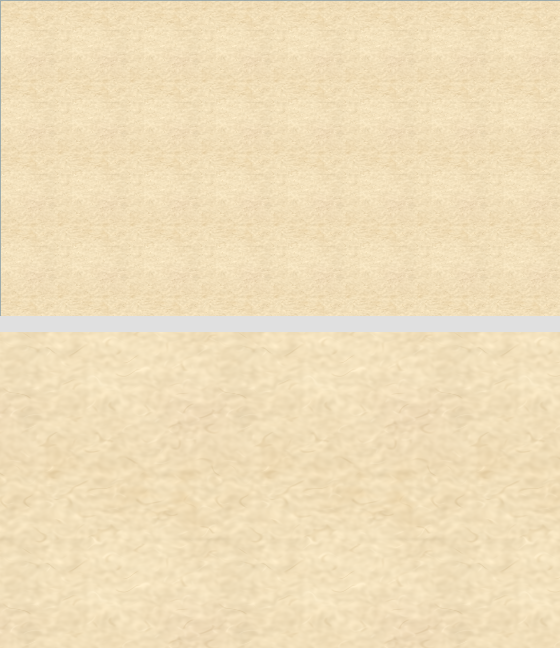
Top: the whole. Bottom: its middle third, enlarged.
Write a Shadertoy shader that draws this texture.

```glsl
const vec3 CREAM = vec3(0.964, 0.898, 0.758);
const vec3 TAN = vec3(0.914, 0.830, 0.676);
const vec3 OCHRE = vec3(0.910, 0.800, 0.605);
const vec3 ROSE = vec3(0.930, 0.842, 0.718);
const vec3 EDGE_BLUE = vec3(0.50, 0.60, 0.65);
const float TILE_SIZE = 0.2276;   // fraction of canvas height
const float EDGE_WIDTH = 0.0023;

vec2 gradientAt(vec2 cell, float seed) {
    vec3 p = fract(vec3(cell.xyx + seed) * vec3(0.1031, 0.1030, 0.0973));
    p += dot(p, p.yzx + 33.33);
    float angle = 6.28318 * fract((p.x + p.y) * p.z);
    return vec2(cos(angle), sin(angle));
}

// Gradient noise that wraps over one tile
float tileNoise(vec2 uv, vec2 period, float seed) {
    vec2 p = uv * period;
    vec2 i = floor(p), f = fract(p);
    vec2 u = f * f * f * (f * (f * 6.0 - 15.0) + 10.0);
    vec2 o = vec2(0.0, 1.0);
    float a = dot(gradientAt(mod(i, period), seed), f);
    float b = dot(gradientAt(mod(i + o.yx, period), seed), f - o.yx);
    float c = dot(gradientAt(mod(i + o.xy, period), seed), f - o.xy);
    float d = dot(gradientAt(mod(i + o.yy, period), seed), f - o.yy);
    return mix(mix(a, b, u.x), mix(c, d, u.x), u.y);
}

float tileFbm(vec2 uv, vec2 period, float seed) {
    float sum = 0.0, amplitude = 0.6;
    for (int k = 0; k < 3; k++) {
        sum += amplitude * tileNoise(uv, period, seed + float(k) * 17.0);
        period *= 2.0;
        amplitude *= 0.6;
    }
    return sum;
}

// Soft spot that wraps over one tile
float stain(vec2 uv, vec2 center, vec2 radius) {
    vec2 d = (fract(uv - center + 0.5) - 0.5) / radius;
    return exp(-dot(d, d));
}

// Fibrous relief lit from the upper left
float relief(vec2 uv, vec2 period, float seed) {
    vec2 stepToLight = vec2(0.006, 0.010);
    return tileFbm(uv + stepToLight, period, seed) - tileFbm(uv - stepToLight, period, seed);
}

// Short curved strokes along the zero lines of noise, broken up by a mask
float fibres(vec2 uv, vec2 period, float width, float seed) {
    float stroke = 1.0 - smoothstep(0.0, width, abs(tileNoise(uv, period, seed)));
    return stroke * smoothstep(0.05, 0.25, tileNoise(uv, period, seed + 29.0));
}

vec3 parchment(vec2 uv) {
    vec2 warp = vec2(tileFbm(uv, vec2(5.0), 3.0), tileFbm(uv, vec2(5.0), 41.0));
    vec2 broad = uv + 0.16 * warp;
    vec2 fine = uv + 0.035 * warp;

    // Broad shading: pale middle, broken darker band
    float band = stain(broad, vec2(0.45, 0.06), vec2(0.55, 0.18));
    float pale = stain(broad, vec2(0.16, 0.60), vec2(0.34, 0.24));
    float mottle = tileFbm(fine, vec2(5.0, 8.0), 9.0);
    float shade = 0.36 + 0.14 * band - 0.20 * pale + 0.62 * mottle;
    vec3 color = mix(CREAM, TAN, clamp(shade, 0.0, 1.0));

    // Warm stains
    float ochre = stain(broad, vec2(0.38, 0.20), vec2(0.20, 0.09))
                + 0.5 * stain(broad, vec2(0.92, 0.08), vec2(0.18, 0.06));
    color = mix(color, OCHRE, 0.42 * ochre * smoothstep(-0.2, 0.2, mottle));
    color = mix(color, ROSE, 0.42 * stain(broad, vec2(0.52, 0.86), vec2(0.22, 0.16)));
    color -= 0.035 * stain(broad, vec2(0.74, 0.90), vec2(0.05, 0.04));
    color -= 0.020 * stain(broad, vec2(0.70, 0.60), vec2(0.06, 0.16));

    // Fine wrinkles, grain and sparse fibres
    color += 0.055 * relief(fine, vec2(10.0, 16.0), 23.0);
    color += vec3(0.038, 0.042, 0.048) * tileNoise(fine, vec2(28.0, 36.0), 57.0);
    color -= vec3(0.034, 0.042, 0.052) * fibres(fine, vec2(8.0, 14.0), 0.10, 83.0);
    color += vec3(0.018, 0.022, 0.028) * fibres(fine, vec2(10.0, 17.0), 0.12, 131.0);

    // Faint broken crease
    float crease = stain(uv, vec2(0.5, 0.425), vec2(9.0, 0.008));
    return color - 0.022 * crease * smoothstep(-0.1, 0.2, tileNoise(uv, vec2(6.0, 2.0), 71.0));
}

float edgeLine(float dist, float width, float pixel) {
    return clamp((width - dist) / pixel + 0.5, 0.0, 1.0);
}

void mainImage(out vec4 fragColor, in vec2 fragCoord) {
    float pixel = 1.0 / iResolution.y;
    vec2 fromTopLeft = vec2(fragCoord.x, iResolution.y - fragCoord.y) * pixel;
    vec3 color = parchment(fract(fromTopLeft / TILE_SIZE));

    // Thin border along the top and left sides
    float border = edgeLine(min(fromTopLeft.x, fromTopLeft.y), EDGE_WIDTH, pixel);
    fragColor = vec4(mix(color, EDGE_BLUE, border), 1.0);
}
```
